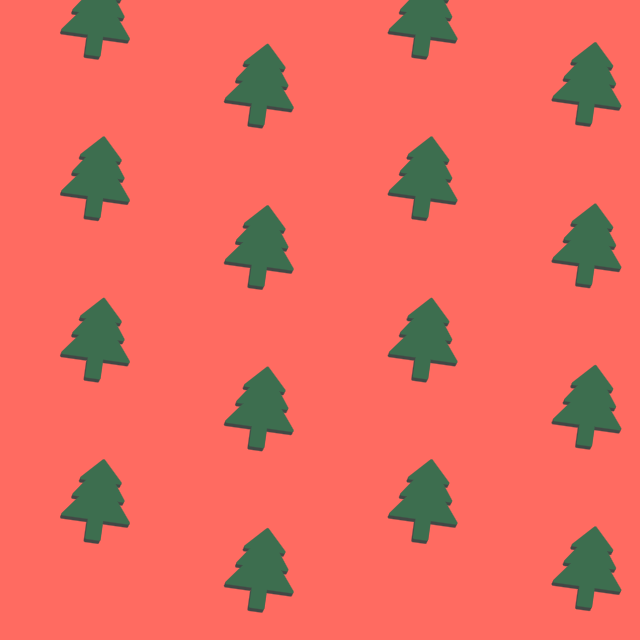
Give the GLSL for this pattern, as a Shadertoy shader.

```glsl
const vec3 CORAL = vec3(1.0, 0.42, 0.38);
const vec3 PINE = vec3(0.24, 0.43, 0.31);
const vec3 CHARCOAL = vec3(0.26, 0.28, 0.27);

// Isosceles triangle: apex at the origin, size = (half base, height)
float triangleDistance(vec2 p, vec2 size) {
    p.x = abs(p.x);
    vec2 side = p - size * clamp(dot(p, size) / dot(size, size), 0.0, 1.0);
    vec2 base = p - size * vec2(clamp(p.x / size.x, 0.0, 1.0), 1.0);
    vec2 d = min(vec2(dot(side, side), p.y * size.x - p.x * size.y),
                 vec2(dot(base, base), size.y - p.y));
    return -sqrt(d.x) * sign(d.y);
}

float boxDistance(vec2 p, vec2 halfSize) {
    vec2 q = abs(p) - halfSize;
    return length(max(q, 0.0)) + min(max(q.x, q.y), 0.0);
}

// Tip at the origin, y pointing down the trunk
float treeDistance(vec2 p, float rounding) {
    // Each tier: apex depth, base depth, half width
    vec3 tiers[3] = vec3[3](vec3(0.0026, 0.0334, 0.0299),
                            vec3(0.0076, 0.0603, 0.0382),
                            vec3(0.0278, 0.0933, 0.0512));
    float d = boxDistance(p - vec2(0.0, 0.1068), vec2(0.0096, 0.0178));
    for (int i = 0; i < 3; i++) {
        vec3 tier = tiers[i];
        d = min(d, triangleDistance(p - vec2(0.0, tier.x), vec2(tier.z, tier.y - tier.x)));
    }
    return d - rounding;
}

// Union of copies swept along the thickness vector
float extrudedDistance(vec2 p, vec2 thickness, float rounding) {
    float d = 1.0;
    for (int i = 1; i <= 3; i++) {
        d = min(d, treeDistance(p - thickness * float(i) / 3.0, rounding));
    }
    return d;
}

// Vector from the nearest tree tip, in staggered columns of a bounded grid
vec2 fromNearestTip(vec2 uv, vec2 firstTip, vec2 pitch, vec2 tipToCentre, vec2 lastCell) {
    vec2 centre = firstTip + tipToCentre;
    float column = clamp(round((uv.x - centre.x) / pitch.x), 0.0, lastCell.x);
    float drop = mod(column, 2.0) * (0.1088 - 0.0013 * column);
    float row = clamp(round((centre.y - drop - uv.y) / pitch.y), 0.0, lastCell.y);
    return uv - firstTip - vec2(column * pitch.x, -drop - row * pitch.y);
}

vec2 toTreeAxes(vec2 p, float tilt) {
    float c = cos(tilt), s = sin(tilt);
    return vec2(p.x * c - p.y * s, -p.x * s - p.y * c);
}

float coverage(float d, float pixel) {
    return clamp(0.5 - d / pixel, 0.0, 1.0);
}

void mainImage(out vec4 fragColor, in vec2 fragCoord) {
    vec2 uv = fragCoord / iResolution.y;
    float pixel = 1.3 / iResolution.y;
    float rounding = 0.0026;

    vec2 offset = fromNearestTip(uv, vec2(0.1625, 1.039), vec2(0.256, 0.2522),
                                 vec2(-0.016, -0.065), vec2(3.0));
    vec2 p = toTreeAxes(offset, radians(8.0));

    // Dark thickness below, flat green face on top
    float edge = extrudedDistance(p, vec2(-0.0016, 0.0051), rounding);
    vec3 colour = mix(CORAL, CHARCOAL, coverage(edge, pixel));
    colour = mix(colour, PINE, coverage(treeDistance(p, rounding), pixel));
    fragColor = vec4(colour, 1.0);
}
```
